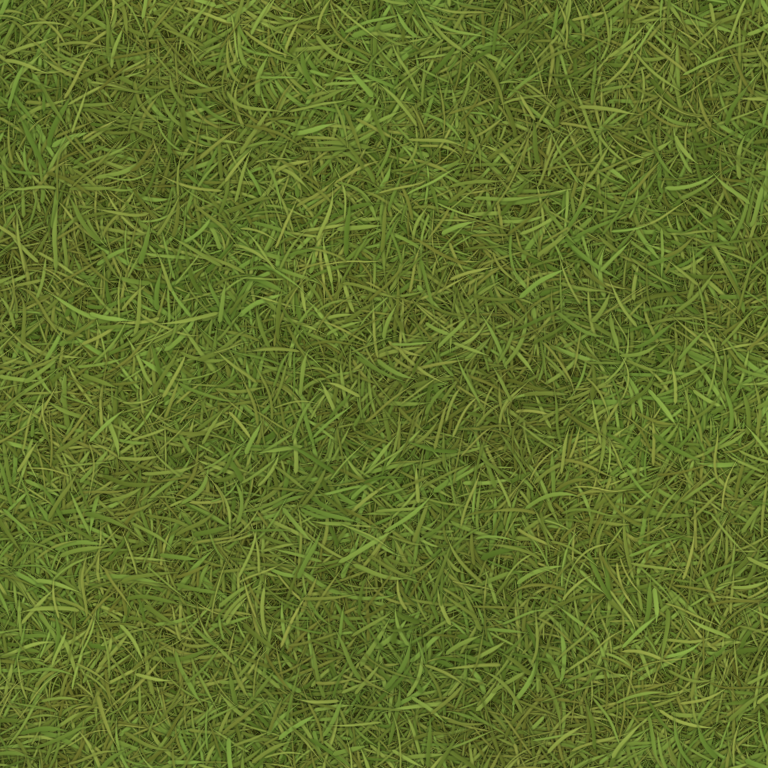
Write a Shadertoy shader that draws this texture.

```glsl
// A dense lawn seen from above: many layers of slim, slightly curved blades.
// Each layer is a jittered cellular grid with one tapered blade per cell,
// painted from dark small blades below to brighter long blades on top.

const int LAYERS = 34;
const vec3 SOIL = vec3(0.20, 0.22, 0.06);
const vec3 SHADE = vec3(0.18, 0.21, 0.03);
const vec3 LIGHT = vec3(0.52, 0.59, 0.255);
const vec3 FRESH_TINT = vec3(-0.038, 0.012, -0.006);
const vec3 STRAW_TINT = vec3(0.038, 0.0, 0.006);

// Four random values from a cell and a layer number
vec4 hash4(vec3 key) {
    vec4 h = fract(key.xyzx * vec4(0.1031, 0.1030, 0.0973, 0.1099));
    h += dot(h, h.wzxy + 33.33);
    return fract((h.xxyz + h.yzzw) * h.zywx);
}

// Smooth irregular field from layered sines, about -1 to 1
float waves(vec2 p) {
    float sum = 0.0;
    float amplitude = 0.55;
    for (int i = 0; i < 4; i++) {
        sum += amplitude * sin(p.x + 1.7 * sin(p.y * 0.8 + float(i)));
        p = mat2(0.8, 0.6, -0.6, 0.8) * p * 1.7 + 2.3;
        amplitude *= 0.6;
    }
    return sum;
}

// Blade coordinates: x runs from root -1 to tip 1, y is the offset across
vec2 bladeSpace(vec2 p, float angle, float halfLength, float bend) {
    float c = cos(angle);
    float s = sin(angle);
    vec2 q = vec2(c * p.x + s * p.y, c * p.y - s * p.x);
    float u = q.x / halfLength;
    return vec2(u, q.y - bend * (u * u - 0.3));
}

// Width along the blade: a short root and a long pointed tip
float taper(float u) {
    return smoothstep(-1.0, -0.8, u) * (1.0 - smoothstep(0.1, 1.0, u));
}

// Colour of a blade from its brightness and its dryness
vec3 bladeColor(float tone, float dryness) {
    return mix(SHADE, LIGHT, tone) + mix(FRESH_TINT, STRAW_TINT, dryness);
}

// Paints one layer of blades over the colour below
vec3 paintLayer(vec3 color, vec2 uv, float layer, float height,
                float lean, float dryPatch, float softness) {
    float cellSize = mix(0.026, 0.046, height);
    vec2 p = uv / cellSize + layer * vec2(7.31, 3.77);
    vec2 home = floor(p);
    float blur = softness / cellSize;

    for (int j = -1; j <= 1; j++) {
        for (int i = -1; i <= 1; i++) {
            vec2 cell = home + vec2(i, j);
            vec4 place = hash4(vec3(cell, layer + 1.0));
            vec4 look = hash4(vec3(cell + 41.0, layer + 57.0));

            // Shape
            float angle = lean + (place.z + look.z - 1.0) * 2.7;
            float halfLength = mix(0.55, 1.0, place.w);
            float bend = (look.w - 0.5) * 0.15;
            vec2 b = bladeSpace(p - cell - place.xy, angle, halfLength, bend);
            float dryness = clamp(look.y + 0.2 * dryPatch, 0.0, 1.0);
            float halfWidth = 0.042 * mix(0.5, 1.5, fract(look.x * 7.0 + place.w));
            halfWidth *= mix(1.2, 0.75, dryness);
            float inside = 1.0 - smoothstep(0.9, 1.0, abs(b.x));
            float edge = abs(b.y) - halfWidth * taper(b.x);

            // Soft shadow on the blades below
            float shadow = inside * (1.0 - smoothstep(0.0, 0.08, edge));
            color *= 1.0 - 0.16 * shadow;

            // Lit blade with a folded cross section
            float side = clamp(b.y / halfWidth, -1.0, 1.0);
            float tone = mix(0.48, 0.89, height) + (look.x - 0.5) * 0.54;
            tone += 0.1 * b.x + 0.05 * side;
            float cover = inside * (1.0 - smoothstep(-blur, blur, edge));
            color = mix(color, bladeColor(tone, dryness), cover);
        }
    }
    return color;
}

void mainImage(out vec4 fragColor, in vec2 fragCoord) {
    vec2 uv = fragCoord / iResolution.y;
    float softness = max(0.0014, 0.7 / iResolution.y);

    // Broad clumps steer the blades and dry some patches
    float lean = 0.75 + 0.5 * waves(uv * 9.0 + 4.0);
    float dryPatch = waves(uv * 11.0 + 19.0);
    float brightPatch = waves(uv * 8.0 + 31.0);

    vec3 color = SOIL;
    for (int i = 0; i < LAYERS; i++) {
        float height = float(i) / float(LAYERS - 1);
        color = paintLayer(color, uv, float(i), height, lean, dryPatch, softness);
    }

    color *= 1.0 + 0.045 * brightPatch;
    fragColor = vec4(clamp(color, 0.0, 1.0), 1.0);
}
```
